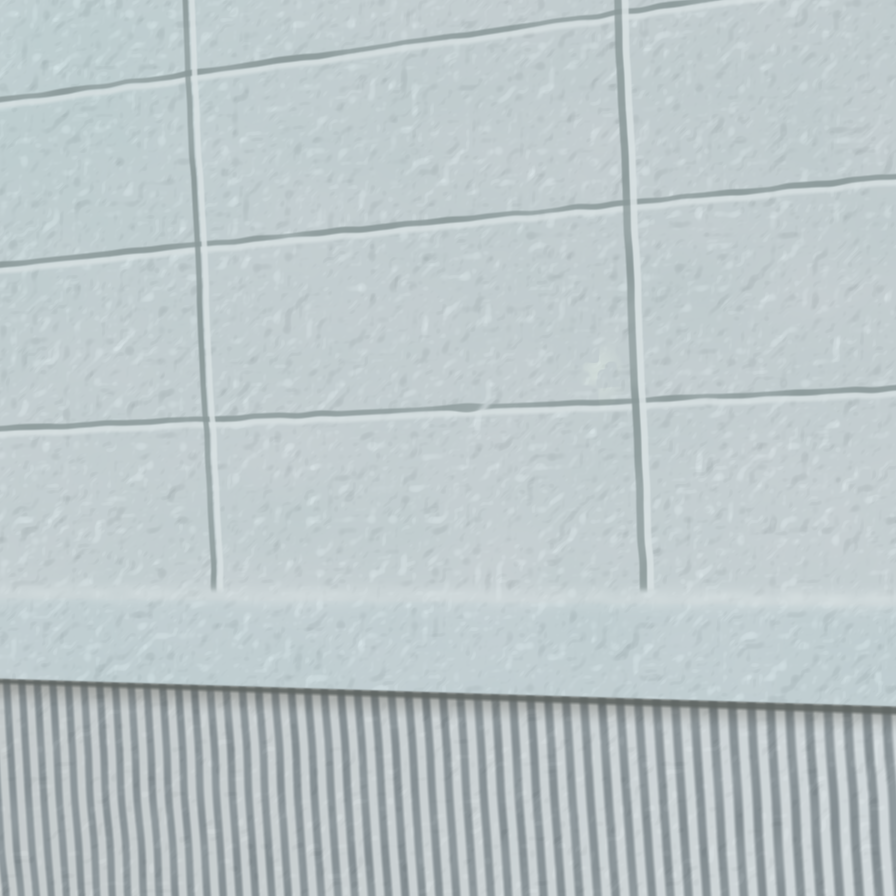
A Shadertoy shader for this texture:

```glsl
// Pale block wall seen at an angle, above a smooth ledge and a ribbed base.
// Joints are perspective lines with a shaded lip and a lit lip; the ribs are
// a warped sine, and embossed value noise gives the painted surface its grain.

const vec3 PAINT  = vec3(0.760, 0.802, 0.812);
const vec3 LIT    = vec3(0.845, 0.880, 0.885);
const vec3 GROOVE = vec3(0.545, 0.600, 0.602);
const vec3 SHADOW = vec3(0.375, 0.400, 0.390);

float hash(vec2 p) {
    vec3 q = fract(vec3(p.xyx) * 0.1031);
    q += dot(q, q.yzx + 33.33);
    return fract((q.x + q.y) * q.z);
}

float noise(vec2 p) {
    vec2 i = floor(p), f = fract(p);
    f = f * f * (3.0 - 2.0 * f);
    return mix(mix(hash(i), hash(i + vec2(1, 0)), f.x),
               mix(hash(i + vec2(0, 1)), hash(i + vec2(1, 1)), f.x), f.y);
}

float fbm(vec2 p) {
    float sum = 0.0, amp = 0.5;
    for (int i = 0; i < 4; i++) {
        sum += amp * noise(p);
        p = mat2(1.6, 1.2, -1.2, 1.6) * p + 7.3;
        amp *= 0.5;
    }
    return sum;
}

// Soft line of the given half width around distance zero
float stroke(float d, float halfWidth, float soft) {
    return 1.0 - smoothstep(halfWidth - soft, halfWidth + soft, abs(d));
}

float bump(float d, float width) {
    return exp(-d * d / (width * width));
}

// Height of the k-th horizontal joint, counted upward from the ledge
float courseHeight(float k, float x) {
    float left = 0.3375 + 0.183 * k;
    float right = 0.3177 + 0.2526 * k - 0.00525 * k * k;
    return mix(left, right, x);
}

// Sparse raised flecks lit from the upper left
float flecks(vec2 p, float scale) {
    vec2 q = p * scale;
    float relief = noise(q) - noise(q + vec2(0.35, -0.35));
    return relief * smoothstep(0.12, 0.38, abs(relief));
}

vec3 paintedFace(vec2 p) {
    float mottle = fbm(p * vec2(9.0, 12.0)) - 0.47;
    vec3 col = PAINT + mottle * vec3(0.035, 0.018, 0.022);
    col += vec3(-0.014, 0.006, 0.005) * bump(length(p - vec2(0.0, 1.0)), 0.35);
    col += 0.007 * smoothstep(0.65, 0.35, p.y);
    return col + 0.10 * flecks(p, 85.0) + 0.06 * flecks(p + 3.7, 150.0);
}

vec3 addCourses(vec3 col, vec2 p, float soft) {
    for (int k = 1; k <= 3; k++) {
        float d = p.y - courseHeight(float(k), p.x);
        d += 0.0022 * (noise(vec2(p.x * 42.0, float(k) * 9.0)) - 0.5);
        float wear = noise(vec2(p.x * 28.0, float(k) * 5.0 + 2.0));
        float thick = 0.0022 + 0.0014 * wear;
        float dark = 0.70 + 0.25 * wear;
        if (k == 1) {                       // chipped lip on the lowest joint
            thick += 0.0025 * bump(p.x - 0.522, 0.016);
            dark *= 1.0 - 0.9 * bump(p.x - 0.540 - 0.8 * d, 0.005);
        }
        col = mix(col, LIT, 0.80 * stroke(d + 0.0050, 0.0034, soft + 0.0012));
        col = mix(col, GROOVE, dark * stroke(d - 0.0014, thick, soft));
    }
    return col;
}

vec3 addUprights(vec3 col, vec2 p, float soft) {
    float above = smoothstep(0.336, 0.346, p.y);
    for (int i = 0; i < 2; i++) {
        float s = float(i);
        float d = p.x - mix(0.209, 0.692, s) - mix(0.0505, 0.0447, s) * (1.0 - p.y);
        d += 0.0018 * (noise(vec2(p.y * 35.0, s * 8.0)) - 0.5);
        float wear = noise(vec2(p.y * 20.0, s * 6.0 + 3.0));
        float size = mix(0.0030, 0.0041, s);
        col = mix(col, LIT, above * 0.88 * stroke(d - 0.0046, size, soft));
        col = mix(col, GROOVE, above * (0.70 + 0.28 * wear) * stroke(d + 0.0030, size, soft));
    }
    return col;
}

vec3 ribbedBase(vec2 p, float depth) {
    float x = p.x + 0.065 * (p.y - 0.22) + 0.002 * (noise(p * vec2(7.0, 18.0)) - 0.5);
    float wave = 0.5 + 0.5 * cos(6.2832 * (59.0 * x - 7.0 * x * x));
    float worn = noise(p * vec2(55.0, 24.0)) - 0.5;
    vec3 valley = vec3(0.535, 0.575, 0.592) + 0.05 * worn;
    vec3 crest = mix(vec3(0.775, 0.800, 0.805), vec3(0.815, 0.845, 0.855), p.x);
    vec3 col = mix(valley, crest, smoothstep(0.05, 0.85, wave));
    col += 0.06 * flecks(p, 120.0);
    return col * mix(vec3(0.80, 0.79, 0.77), vec3(1.0), smoothstep(0.0, 0.035, depth));
}

void mainImage(out vec4 fragColor, in vec2 fragCoord) {
    vec2 p = fragCoord / iResolution.xy;
    float pixel = 1.0 / iResolution.y;
    float soft = max(0.0016, pixel);
    float ledgeTop = p.y - (0.332 - 0.008 * p.x);
    float ledgeFoot = p.y - (0.242 - 0.031 * p.x);

    // Block wall with joints and a small pale scuff
    vec3 face = paintedFace(p);
    vec3 col = addUprights(addCourses(face, p, soft), p, soft);
    float scuff = bump(length((p - vec2(0.67, 0.583)) * vec2(1.0, 0.8)), 0.022);
    col += vec3(0.06, 0.06, 0.04) * scuff * smoothstep(0.45, 0.7, noise(p * 110.0));

    // Ledge, with a bright uneven rim along its top
    vec3 ledge = face + vec3(-0.012, -0.001, 0.002);
    col = mix(ledge, col, smoothstep(-0.002, 0.002, ledgeTop));
    float rim = bump(ledgeTop - 0.006, 0.011) * (0.40 + 0.45 * noise(p * vec2(45.0, 80.0)));
    col = mix(col, LIT, rim * (0.75 + 0.25 * smoothstep(0.68, 0.75, p.x)));

    // Ribbed base and the shadow beneath the ledge
    col = mix(ribbedBase(p, -ledgeFoot), col, smoothstep(-soft, soft, ledgeFoot));
    float lip = mix(0.0025, 0.0042, p.x);
    col = mix(col, SHADOW, 0.88 * stroke(ledgeFoot + lip, lip, soft + 0.001));

    fragColor = vec4(clamp(col, 0.0, 1.0), 1.0);
}
```
